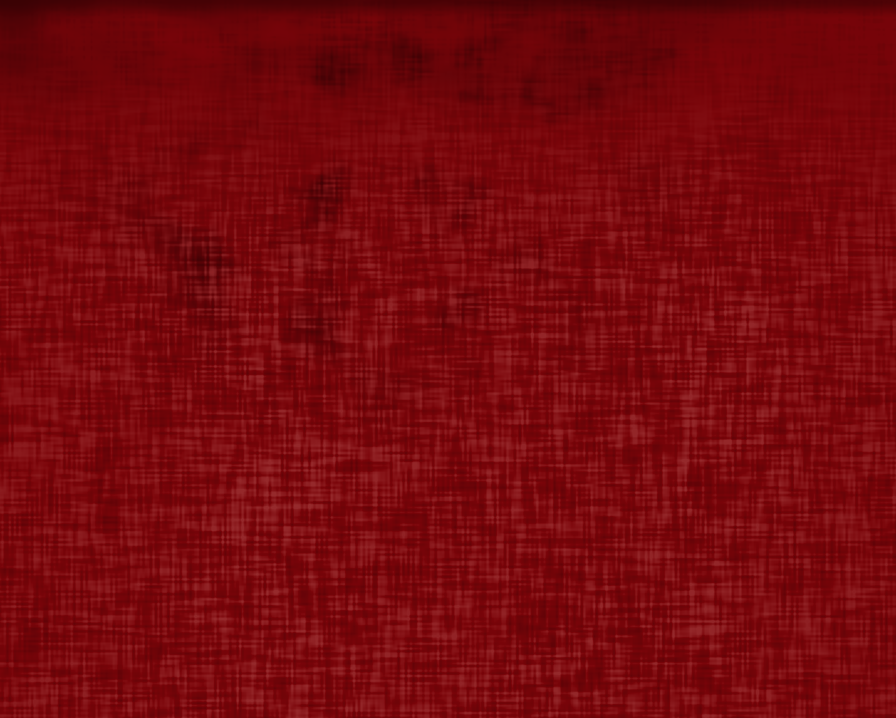
Reproduce this texture procedurally as a WebGL 1 fragment shader.

```glsl
precision highp float;

uniform vec2 u_resolution;

const vec3 CLOTH_RED = vec3(0.478, 0.016, 0.035);
const vec3 FIBRE_TINT = vec3(0.060, 0.082, 0.076);
const vec3 SOOT = vec3(0.190, 0.006, 0.014);

float hash(vec2 p) {
  vec3 q = fract(p.xyx * 0.1031);
  q += dot(q, q.yzx + 33.33);
  return fract((q.x + q.y) * q.z);
}

float noise(vec2 p) {
  vec2 cell = floor(p);
  vec2 f = fract(p);
  f = f * f * (3.0 - 2.0 * f);
  float low = mix(hash(cell), hash(cell + vec2(1.0, 0.0)), f.x);
  float high = mix(hash(cell + vec2(0.0, 1.0)), hash(cell + 1.0), f.x);
  return mix(low, high, f.y);
}

float fbm(vec2 p) {
  float sum = 0.0;
  float weight = 0.5;
  for (int i = 0; i < 5; i++) {
    sum += weight * noise(p);
    p = mat2(1.6, 1.2, -1.2, 1.6) * p + 7.3;
    weight *= 0.5;
  }
  return sum / 0.96875;
}

// Brightness along one thread, shifted so that neighbours do not line up
float thread(float index, float along, float seed) {
  float shift = 40.0 * hash(vec2(index, seed));
  return noise(vec2(index + seed, along + shift));
}

// Parallel threads, blended softly across their width
float strands(float across, float along, float seed) {
  float index = floor(across);
  float blend = smoothstep(0.0, 1.0, fract(across));
  float here = thread(index, along, seed);
  float next = thread(index + 1.0, along, seed);
  return mix(here, next, blend);
}

// Fine and coarse yarns running in one direction, centred on zero
float yarn(float across, float along, float seed) {
  float fine = strands(across * 290.0, along * 26.0, seed);
  float coarse = strands(across * 130.0, along * 12.0, seed + 31.0);
  return 0.84 * fine + 0.16 * coarse - 0.5;
}

// Soft round patch with a unit peak
float patchMask(vec2 p, vec2 centre, vec2 radius) {
  vec2 d = (p - centre) / radius;
  return exp(-dot(d, d));
}

void main() {
  vec2 p = gl_FragCoord.xy / u_resolution.y;
  vec2 uv = gl_FragCoord.xy / u_resolution;

  // Crossed yarns, worn unevenly and fading out towards the top
  float weave = yarn(p.x, p.y, 11.0) + yarn(p.y, p.x, 57.0);
  float cloud = fbm(p * 5.0 + 3.0);
  float fade = 1.0 - smoothstep(0.58, 0.96, uv.y + 0.16 * (cloud - 0.5));
  float sides = smoothstep(0.0, 0.3, uv.x) * smoothstep(0.0, 0.22, 1.0 - uv.x);
  float wear = fade * mix(0.78, 1.05, sides) * (0.75 + 0.5 * cloud);
  float light = clamp(2.3 * weave + 0.15, 0.0, 1.5) * wear;
  float shade = max(-weave, 0.0) * mix(0.12, 0.27, fade);

  vec3 color = CLOTH_RED * (1.0 - shade) + FIBRE_TINT * light;
  color *= 1.0 + 0.05 * (fbm(p * 2.5 + 19.0) - 0.5);

  // Smoky stains in a loose diagonal below the top
  float stainArea = patchMask(uv, vec2(0.40, 0.80), vec2(0.20, 0.13));
  stainArea += 0.8 * patchMask(uv, vec2(0.58, 0.88), vec2(0.20, 0.12));
  stainArea += 0.7 * patchMask(uv, vec2(0.28, 0.65), vec2(0.13, 0.12));
  stainArea += 0.6 * patchMask(uv, vec2(0.47, 0.56), vec2(0.14, 0.10));
  float blotch = smoothstep(0.42, 0.78, fbm(p * 11.0 + 41.0));
  float stain = blotch * min(stainArea, 1.0) * (0.55 - 0.7 * weave);

  // Scorched upper band, clearer on the right
  float band = smoothstep(0.78, 1.0, uv.y);
  float clearing = 1.0 - 0.8 * smoothstep(0.68, 0.86, uv.x);
  float smoke = band * clearing * smoothstep(0.2, 0.8, fbm(p * vec2(6.0, 9.0) + 83.0));
  float rim = 0.6 * smoothstep(0.972, 1.0, uv.y);

  float soot = 1.0 - (1.0 - clamp(stain, 0.0, 0.7)) * (1.0 - 0.68 * smoke) * (1.0 - rim);
  color = mix(color, SOOT, soot);

  gl_FragColor = vec4(color, 1.0);
}
```
